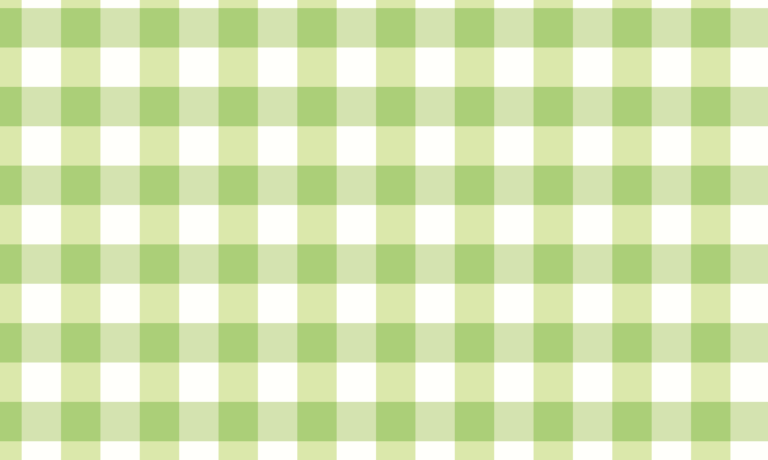
Reproduce this pattern procedurally as a Shadertoy shader.

```glsl
// Green gingham: equal-width vertical and horizontal stripes on near-white cloth.
// Each stripe set is a periodic distance to its edge, turned into soft coverage;
// the two coverages blend four flat colours: cloth, warp, weft and crossing.

// Coverage of a half-period stripe that begins at 'start', in repeat units.
float stripe(float x, float start, float soft) {
    float edge = abs(fract(x - start + 0.25) - 0.5) - 0.25;
    return 1.0 - smoothstep(-soft, soft, edge);
}

void mainImage(out vec4 fragColor, in vec2 fragCoord) {
    // One unit is one repeat; the canvas width holds 9.752 of them.
    float repeatsPerPixel = 9.752 / iResolution.x;
    vec2 p = fragCoord * repeatsPerPixel;
    float soft = max(0.7 * repeatsPerPixel, 0.011);

    float warp = stripe(p.x, 0.775, soft);
    float weft = stripe(p.y, 0.238, soft);

    // Flat dyes, with a deeper green where the stripes overlap.
    vec3 cloth = vec3(1.00, 1.00, 0.985);
    vec3 warpGreen = vec3(0.86, 0.91, 0.67);
    vec3 weftGreen = vec3(0.83, 0.89, 0.69);
    vec3 crossing = vec3(0.67, 0.81, 0.47);

    vec3 color = mix(mix(cloth, warpGreen, warp),
                     mix(weftGreen, crossing, warp), weft);
    fragColor = vec4(color, 1.0);
}
```
